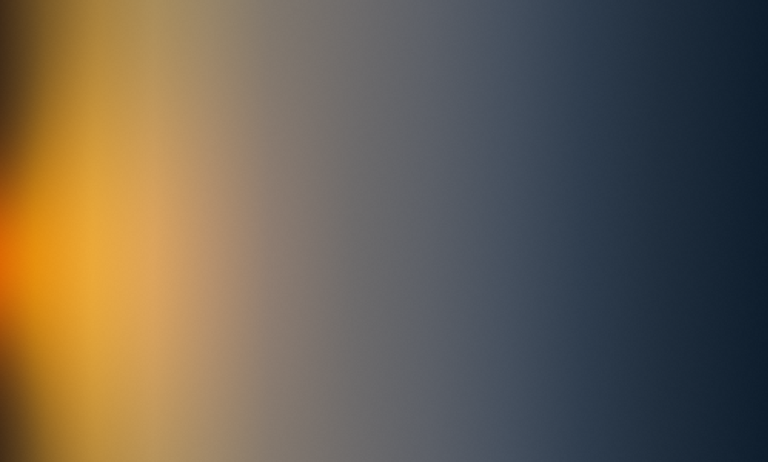
Give the GLSL for this background, as a WebGL 1 fragment shader.

```glsl
precision highp float;
// A blurred amber glow at the left edge fading through grey to midnight blue.
// Two horizontal colour ramps, one through the glow and one along the rim,
// are mixed by a bell curve in height that widens to the right.

uniform vec2 u_resolution;

// Glow shape, in fractions of the canvas
const float GLOW_HEIGHT = 0.435;
const float GLOW_WIDTH_LEFT = 0.145;
const float GLOW_WIDTH_RIGHT = 0.30;
const float GLOW_SPREAD_END = 0.13;
const float LOWER_STRETCH = 1.06;

// Fine grain
const float GRAIN_CELLS = 300.0;
const float GRAIN_AMOUNT = 0.008;

// Ramp through the glow
const vec3 CORE_EMBER = vec3(0.86, 0.41, 0.01);
const vec3 CORE_ORANGE = vec3(0.90, 0.56, 0.05);
const vec3 CORE_AMBER = vec3(0.92, 0.66, 0.22);
const vec3 CORE_SAND = vec3(0.86, 0.64, 0.36);
const vec3 CORE_TAN = vec3(0.72, 0.57, 0.42);
const vec3 CORE_TAUPE = vec3(0.56, 0.49, 0.44);

// Ramp along the upper and lower rim
const vec3 RIM_BROWN = vec3(0.25, 0.17, 0.09);
const vec3 RIM_BRONZE = vec3(0.46, 0.34, 0.15);
const vec3 RIM_OCHRE = vec3(0.60, 0.47, 0.24);
const vec3 RIM_KHAKI = vec3(0.62, 0.53, 0.35);
const vec3 RIM_STONE = vec3(0.57, 0.51, 0.40);
const vec3 RIM_GREY = vec3(0.49, 0.46, 0.42);

// Shared cool side
const vec3 WARM_GREY = vec3(0.43, 0.42, 0.42);
const vec3 COOL_GREY = vec3(0.36, 0.375, 0.405);
const vec3 SLATE = vec3(0.275, 0.315, 0.37);
const vec3 STEEL = vec3(0.185, 0.24, 0.305);
const vec3 NAVY = vec3(0.125, 0.18, 0.24);
const vec3 MIDNIGHT = vec3(0.055, 0.115, 0.175);

float hash(vec2 p) {
  return fract(sin(dot(p, vec2(12.9898, 78.233))) * 43758.5453);
}

// Moves a ramp on to its next colour between two positions
vec3 stepTo(vec3 ramp, vec3 next, float from, float to, float x) {
  return mix(ramp, next, clamp((x - from) / (to - from), 0.0, 1.0));
}

vec3 coreRamp(float x) {
  vec3 c = stepTo(CORE_EMBER, CORE_ORANGE, 0.0, 0.045, x);
  c = stepTo(c, CORE_AMBER, 0.045, 0.12, x);
  c = stepTo(c, CORE_SAND, 0.12, 0.20, x);
  c = stepTo(c, CORE_TAN, 0.20, 0.27, x);
  return stepTo(c, CORE_TAUPE, 0.27, 0.35, x);
}

vec3 rimRamp(float x) {
  vec3 c = stepTo(RIM_BROWN, RIM_BRONZE, 0.0, 0.06, x);
  c = stepTo(c, RIM_OCHRE, 0.06, 0.13, x);
  c = stepTo(c, RIM_KHAKI, 0.13, 0.20, x);
  c = stepTo(c, RIM_STONE, 0.20, 0.27, x);
  return stepTo(c, RIM_GREY, 0.27, 0.35, x);
}

vec3 coolSide(vec3 c, float x) {
  c = stepTo(c, WARM_GREY, 0.35, 0.46, x);
  c = stepTo(c, COOL_GREY, 0.46, 0.56, x);
  c = stepTo(c, SLATE, 0.56, 0.66, x);
  c = stepTo(c, STEEL, 0.66, 0.76, x);
  c = stepTo(c, NAVY, 0.76, 0.86, x);
  return stepTo(c, MIDNIGHT, 0.86, 1.0, x);
}

void main() {
  vec2 uv = gl_FragCoord.xy / u_resolution;

  // Bell curve in height, narrow at the left edge
  float width = mix(GLOW_WIDTH_LEFT, GLOW_WIDTH_RIGHT,
                    smoothstep(0.0, GLOW_SPREAD_END, uv.x));
  float offset = uv.y - GLOW_HEIGHT;
  width *= offset < 0.0 ? LOWER_STRETCH : 1.0;
  float glow = exp(-0.5 * offset * offset / (width * width));

  // Warm ramps joined to the cool side
  vec3 color = mix(rimRamp(uv.x), coreRamp(uv.x), glow);
  color = coolSide(color, uv.x);

  // Grain softens banding
  vec2 cell = floor(uv * GRAIN_CELLS * vec2(u_resolution.x / u_resolution.y, 1.0));
  color += (hash(cell) - 0.5) * GRAIN_AMOUNT;

  gl_FragColor = vec4(color, 1.0);
}
```
